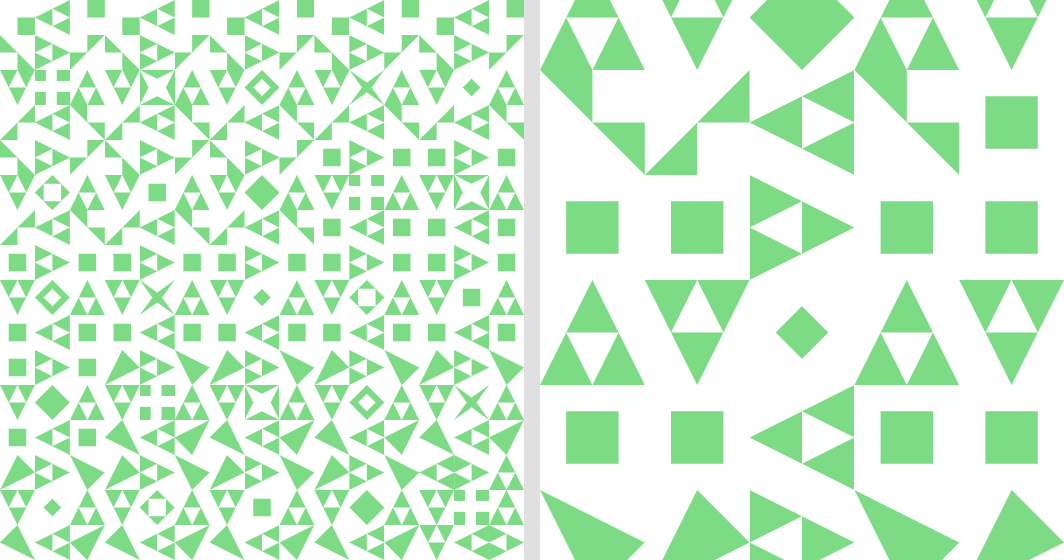
Left, the full canvas; right, a detail of the centre.
A Shadertoy shader for this pattern:

```glsl
// Sheet of green identicons on white: 5 across, each a 3 x 3 block of cells.
// Every block has a centre glyph, four turned sides and four turned corners;
// the block number picks the glyphs. All shapes are signed distances per cell.

const vec3 PAPER = vec3(1.0);
const vec3 GREEN = vec3(0.49, 0.86, 0.52);
const vec2 SHEET = vec2(15.0, 16.0);   // cells across and down
const float BLOCK = 3.0;               // cells per block side

// Turns p counterclockwise, so the shape drawn turns clockwise
vec2 quarterTurns(vec2 p, int n) {
    for (int i = 0; i < n; i++) p = vec2(-p.y, p.x);
    return p;
}

float box(vec2 p, float halfSide) {
    vec2 d = abs(p) - halfSide;
    return max(d.x, d.y);
}

float diamond(vec2 p, float radius) {
    return (abs(p.x) + abs(p.y) - radius) * 0.7071;
}

// Positive on the right of the line from a to b
float rightOf(vec2 p, vec2 a, vec2 b) {
    vec2 e = normalize(b - a);
    return dot(p - a, vec2(e.y, -e.x));
}

// Corners in counterclockwise order
float triangle(vec2 p, vec2 a, vec2 b, vec2 c) {
    return max(rightOf(p, a, b), max(rightOf(p, b, c), rightOf(p, c, a)));
}

// Four points reaching the cell corners, pinched to the given waist
float star(vec2 p, float waist) {
    vec2 a = abs(p);
    if (a.y > a.x) a = a.yx;
    return -rightOf(a, vec2(0.5), vec2(waist, 0.0)) * -1.0;
}

// Triangle pointing right, with its middle quarter cut out
float notchedTriangle(vec2 p) {
    float outer = triangle(p, vec2(-0.5), vec2(0.5, 0.0), vec2(-0.5, 0.5));
    float notch = triangle(p, vec2(-0.5, 0.0), vec2(0.0, -0.25), vec2(0.0, 0.25));
    return max(outer, -notch);
}

// Two right triangles stepping down the diagonal
float stairs(vec2 p) {
    vec2 a = vec2(-0.5, 0.5), b = vec2(-0.5, 0.0), c = vec2(0.0);
    vec2 stride = vec2(0.5, -0.5);
    return min(triangle(p, a, b, c), triangle(p - stride, a, b, c));
}

float cornerGlyph(vec2 p, int kind) {
    if (kind == 0) return box(p + 0.25, 0.25);
    if (kind == 1) return stairs(p);
    if (kind == 2) return box(p, 0.25);
    if (kind == 3) return triangle(p, vec2(-0.5), vec2(0.5, 0.0), vec2(0.0, 0.5));
    return notchedTriangle(-p);
}

float centreGlyph(vec2 p, int kind) {
    if (kind == 0) {   // four squares around a slightly offset cross
        vec2 d = 0.156 - abs(p - vec2(-0.031, 0.031));
        return max(d.x, d.y);
    }
    if (kind == 1) return max(star(p, 0.25), -diamond(p, 0.25));
    if (kind == 2) return max(diamond(p, 0.5), -diamond(p, 0.25));
    if (kind == 3) return -star(p, 0.14);
    if (kind == 4) return diamond(p, 0.25);
    if (kind == 5) return max(diamond(p, 0.5), -box(p, 0.25));
    if (kind == 6) return box(p, 0.25);
    return diamond(p, 0.5);
}

// place is the cell within its block, from -1 to 1 on each axis
float blockCell(vec2 p, vec2 place, float number) {
    if (place == vec2(0.0)) return centreGlyph(p, int(mod(number, 8.0)));
    if (place.x * place.y == 0.0) {
        float turns = place.y != 0.0 ? 1.0 - place.y : 2.0 + place.x;
        return notchedTriangle(quarterTurns(p, int(turns)));
    }
    float turns = 1.5 - place.y + 0.5 * place.x * place.y;
    int kind = int(floor(number / 8.0)) + 1;
    return cornerGlyph(quarterTurns(p, int(turns)), kind);
}

void mainImage(out vec4 fragColor, in vec2 fragCoord) {
    vec2 grid = fragCoord / iResolution.xy * SHEET;
    float pixel = SHEET.y / iResolution.y;

    // Blocks are numbered along each row, from the first full row downward
    vec2 block = floor(grid / BLOCK);
    float number = (4.0 - block.y) * 5.0 + block.x;
    vec2 place = floor(grid) - block * BLOCK - 1.0;

    float d = blockCell(fract(grid) - 0.5, place, number);
    float ink = clamp(0.5 - d / pixel, 0.0, 1.0);
    fragColor = vec4(mix(PAPER, GREEN, ink), 1.0);
}
```
